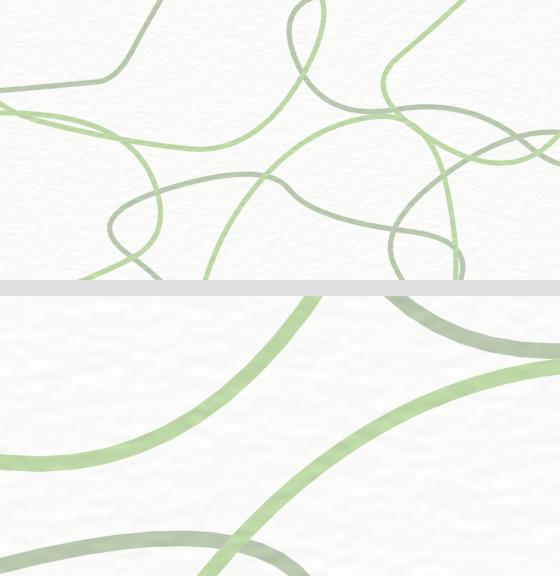
Top, the full canvas; bottom, a detail of the centre.
This pattern is drawn by a WebGL 1 fragment shader. Its source:

```glsl
precision highp float;
// Loose wandering ribbons in two soft greens on embossed white paper.
// Each ribbon is a closed quadratic B-spline through hashed control points;
// the paper grain is a slope-lit noise height field, flattened sideways.

uniform vec2 u_resolution;

const vec3 PAPER = vec3(0.982, 0.982, 0.976);
const vec3 GREEN = vec3(0.745, 0.845, 0.655);
const vec3 SAGE  = vec3(0.725, 0.780, 0.685);

const float HALF_WIDTH    = 0.0093;          // ribbon half width, in canvas heights
const float LOOP_RADIUS   = 0.48;
const vec2  LOOP_STRETCH  = vec2(1.2, 0.92);
const vec2  RADIUS_RANGE  = vec2(0.4, 1.5);  // how far control points pull in and out
const float ANGLE_JITTER  = 0.6;
const float LOOP_SPACING  = 0.62;
const float LAYER_SHIFT   = 0.3;
const float CENTER_JITTER = 0.2;
const float SEED          = 23.0;

const vec2  GRAIN_FREQ  = vec2(42.0, 100.0); // wide, low wrinkles
const float PAPER_GRAIN = 0.020;
const float INK_GRAIN   = 0.045;
const float INK_OPACITY = 0.93;

const int   LOOPS  = 4;
const int   POINTS = 7;
const int   STEPS  = 12;
const float TAU    = 6.2831853;

vec2 hash22(vec2 p) {
    vec3 q = fract(p.xyx * vec3(0.1031, 0.1030, 0.0973));
    q += dot(q, q.yzx + 33.33);
    return fract((q.xx + q.yz) * q.zy);
}

float valueNoise(vec2 p) {
    vec2 i = floor(p), f = fract(p);
    f = f * f * (3.0 - 2.0 * f);
    float low  = mix(hash22(i).x, hash22(i + vec2(1.0, 0.0)).x, f.x);
    float high = mix(hash22(i + vec2(0.0, 1.0)).x, hash22(i + 1.0).x, f.x);
    return mix(low, high, f.y);
}

// Paper height: warped wrinkles plus a finer octave.
float paperHeight(vec2 p) {
    vec2 q = p * GRAIN_FREQ;
    q.y += 1.6 * valueNoise(q * vec2(0.7, 0.25) + 40.0);
    return valueNoise(q) + 0.5 * valueNoise(q * 1.9 + 17.0);
}

// Signed slope of the paper, lit from above.
float paperRelief(vec2 p) {
    vec2 toLight = vec2(-0.0015, 0.0045);
    return paperHeight(p - toLight) - paperHeight(p + toLight);
}

float segmentDistance(vec2 p, vec2 a, vec2 b) {
    vec2 ab = b - a;
    float t = clamp(dot(p - a, ab) / max(dot(ab, ab), 1e-9), 0.0, 1.0);
    return length(p - a - ab * t);
}

// Distance to the quadratic Bezier a-b-c; far arcs are skipped.
float arcDistance(vec2 p, vec2 a, vec2 b, vec2 c) {
    float reach = max(length(a - b), length(c - b)) + 2.0 * HALF_WIDTH;
    if (length(p - b) > reach) return 1.0;
    float d = 1.0;
    vec2 last = a;
    for (int s = 1; s <= STEPS; s++) {
        float t = float(s) / float(STEPS);
        vec2 next = mix(mix(a, b, t), mix(b, c, t), t);
        d = min(d, segmentDistance(p, last, next));
        last = next;
    }
    return d;
}

// Control point k of a loop, relative to the loop centre.
vec2 controlPoint(float loopId, float k) {
    k = mod(k + 0.5, float(POINTS)) - 0.5;
    vec2 h = hash22(vec2(loopId * 7.0 + SEED, k * 3.0 + 11.0));
    float angle = TAU * (k + ANGLE_JITTER * (h.x - 0.5)) / float(POINTS);
    float radius = LOOP_RADIUS * mix(RADIUS_RANGE.x, RADIUS_RANGE.y, h.y);
    return LOOP_STRETCH * radius * vec2(cos(angle), sin(angle));
}

// Distance to all ribbons of one layer, centres zigzagging across the canvas.
float layerDistance(vec2 p, float layer) {
    float d = 1.0;
    for (int i = 0; i < LOOPS; i++) {
        float n = float(i), loopId = n + 10.0 * layer;
        vec2 center = vec2(0.05 + LOOP_SPACING * n + LAYER_SHIFT * layer,
                           mix(0.14, 0.88, mod(n + layer, 2.0)));
        center += CENTER_JITTER * (hash22(vec2(loopId + SEED, 91.0)) - 0.5);
        vec2 a = controlPoint(loopId, -1.0), b = controlPoint(loopId, 0.0);
        for (int k = 1; k <= POINTS; k++) {
            vec2 c = controlPoint(loopId, float(k));
            d = min(d, arcDistance(p - center, 0.5 * (a + b), b, 0.5 * (b + c)));
            a = b;
            b = c;
        }
    }
    return d;
}

void main() {
    vec2 p = gl_FragCoord.xy / u_resolution.y;
    float soft = 0.8 / u_resolution.y;
    float green = 1.0 - smoothstep(-soft, soft, layerDistance(p, 0.0) - HALF_WIDTH);
    float sage  = 1.0 - smoothstep(-soft, soft, layerDistance(p, 1.0) - HALF_WIDTH);

    // Green lies over sage; the grain shows a little stronger through ink.
    vec3 color = mix(PAPER, SAGE, sage);
    color = mix(color, GREEN, green * mix(1.0, INK_OPACITY, sage));
    color *= 1.0 + paperRelief(p) * mix(PAPER_GRAIN, INK_GRAIN, max(green, sage));
    gl_FragColor = vec4(clamp(color, 0.0, 1.0), 1.0);
}
```
